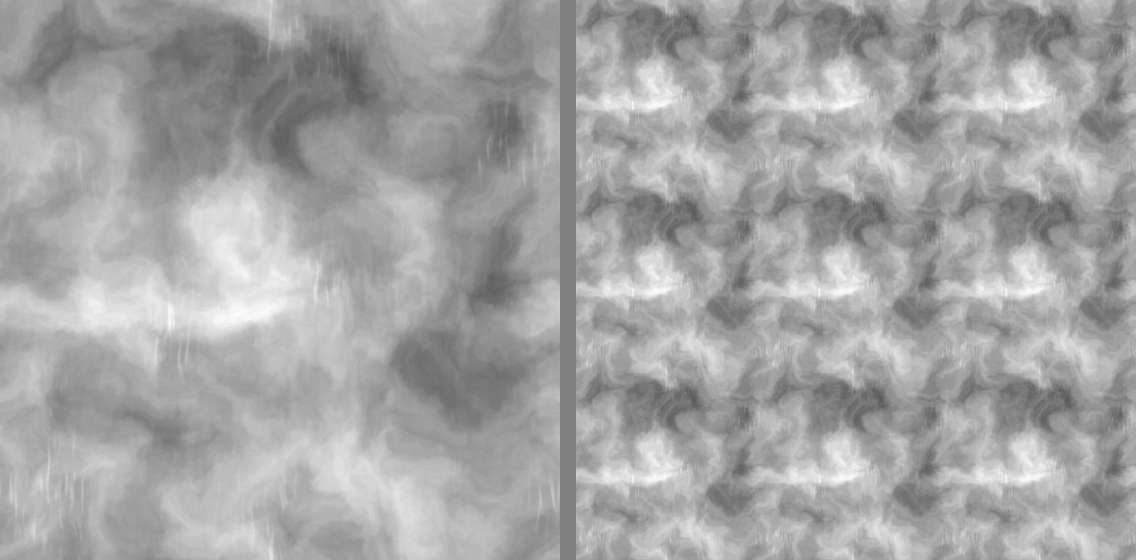
Left: one tile. Right: repeated 3 by 3.
This texture is drawn by a WebGL 2 fragment shader. Its source:

```glsl
#version 300 es
precision highp float;

#define BASE_CELLS 3.0
#define OCTAVES 7
#define GAIN 0.53
#define WARP 0.13
#define MEAN_GREY 0.648
#define CONTRAST 0.43
#define STREAK_CELLS vec2(88.0, 13.0)
#define STREAK_PATCHES 5.0
#define STREAK_LIGHT 0.10
#define STREAK_FAINT 0.012

uniform vec2 u_resolution;
out vec4 fragColor;

const float TAU = 6.2831853;

// Integer hash of a lattice cell, returned in 0..1
float hash(vec2 cell, float seed) {
    uvec3 v = uvec3(cell, seed);
    uint h = v.x * 1597334677u ^ v.y * 3812015801u ^ v.z * 2798796415u;
    h = (h ^ (h >> 16)) * 2146121005u;
    h = (h ^ (h >> 15)) * 2221713035u;
    h ^= h >> 16;
    return float(h >> 8) / 16777216.0;
}

// Slope contribution of one lattice corner, wrapped to the period
float corner(vec2 cell, vec2 offset, vec2 period, float seed) {
    float angle = TAU * hash(mod(cell, period), seed);
    return dot(vec2(cos(angle), sin(angle)), offset);
}

// Gradient noise over the unit square with a whole number of cells
float tiledNoise(vec2 uv, vec2 period, float seed) {
    vec2 p = uv * period;
    vec2 cell = floor(p);
    vec2 f = p - cell;
    vec2 w = f * f * f * (f * (f * 6.0 - 15.0) + 10.0);
    vec2 e = vec2(1.0, 0.0);
    float low = mix(corner(cell, f, period, seed),
                    corner(cell + e.xy, f - e.xy, period, seed), w.x);
    float high = mix(corner(cell + e.yx, f - e.yx, period, seed),
                     corner(cell + e.xx, f - e.xx, period, seed), w.x);
    return mix(low, high, w.y);
}

float fbm(vec2 uv, float cells, float seed) {
    float sum = 0.0;
    float amplitude = 1.0;
    for (int i = 0; i < OCTAVES; i++) {
        sum += amplitude * tiledNoise(uv, vec2(cells), seed + float(i));
        amplitude *= GAIN;
        cells *= 2.0;
    }
    return sum;
}

// Fine vertical runs: light in scattered patches, barely visible elsewhere
float streaks(vec2 uv) {
    uv.x += 0.006 * tiledNoise(uv, vec2(18.0), 71.0);
    float fine = tiledNoise(uv, STREAK_CELLS, 72.0)
               + 0.5 * tiledNoise(uv, STREAK_CELLS * 2.0, 73.0);
    float patches = smoothstep(0.12, 0.48, tiledNoise(uv, vec2(STREAK_PATCHES), 74.0));
    float runs = smoothstep(0.05, 0.6, fine);
    return STREAK_LIGHT * patches * runs + STREAK_FAINT * fine;
}

void main() {
    vec2 uv = gl_FragCoord.xy / u_resolution;

    // Billowing cloud body
    vec2 drift = vec2(fbm(uv, BASE_CELLS, 11.0), fbm(uv, BASE_CELLS, 31.0));
    float cloud = fbm(uv + WARP * drift, BASE_CELLS, 51.0);

    float grey = MEAN_GREY + CONTRAST * cloud + streaks(uv);
    fragColor = vec4(vec3(clamp(grey, 0.0, 1.0)), 1.0);
}
```
